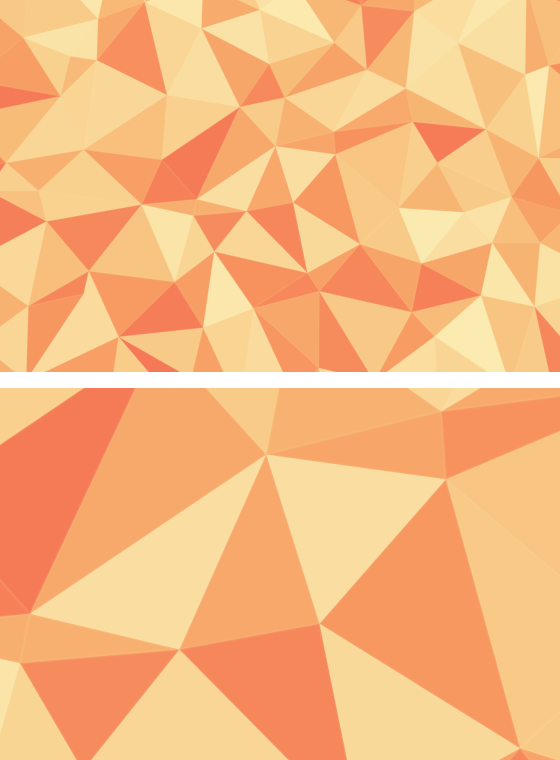
Top: the whole. Bottom: its middle third, enlarged.
Give the GLSL for this background, as a Shadertoy shader.

```glsl
// Low-poly background: irregular flat triangles in cream, peach and coral.

const float ROWS = 6.3;         // mesh points per canvas height
const float JITTER = 0.39;      // point offset, kept below half a cell
const float TILT = 0.42;        // mesh rotation in radians
const float SEAM_WIDTH = 0.008; // in mesh cells
const vec3 SEAM_COLOR = vec3(0.99, 0.90, 0.66);

vec2 hash2(vec2 p) {
    vec3 q = fract((p.xyx + 171.0) * vec3(0.1031, 0.1030, 0.0973));
    q += dot(q, q.yzx + 33.33);
    return fract((q.xx + q.yz) * q.zy);
}

float cross2(vec2 a, vec2 b) {
    return a.x * b.y - a.y * b.x;
}

vec2 meshPoint(vec2 id) {
    return id + JITTER * (2.0 * hash2(id) - 1.0);
}

// Distance to the left of the line from a to b.
float edgeDistance(vec2 p, vec2 a, vec2 b) {
    return cross2(b - a, p - a) / length(b - a);
}

// Positive inside a counter-clockwise triangle.
float triangleDistance(vec2 p, vec2 a, vec2 b, vec2 c) {
    return min(edgeDistance(p, a, b), min(edgeDistance(p, b, c), edgeDistance(p, c, a)));
}

// True if the Delaunay diagonal of quad abcd runs from a to c.
bool splitsAlongAC(vec2 a, vec2 b, vec2 c, vec2 d) {
    float sinA = cross2(b - a, d - a), cosA = dot(b - a, d - a);
    float sinC = cross2(d - c, b - c), cosC = dot(d - c, b - c);
    return sinA * cosC + cosA * sinC < 0.0;
}

// Ramp from coral to cream; stop positions set each tone's share.
vec3 palette(float t) {
    vec3 color = vec3(0.96, 0.465, 0.335);
    color = mix(color, vec3(0.97, 0.60, 0.38), clamp(t / 0.21, 0.0, 1.0));
    color = mix(color, vec3(0.97, 0.71, 0.45), clamp((t - 0.21) / 0.24, 0.0, 1.0));
    color = mix(color, vec3(0.975, 0.82, 0.56), clamp((t - 0.45) / 0.27, 0.0, 1.0));
    color = mix(color, vec3(0.98, 0.87, 0.63), clamp((t - 0.72) / 0.14, 0.0, 1.0));
    return mix(color, vec3(0.985, 0.92, 0.69), clamp((t - 0.86) / 0.14, 0.0, 1.0));
}

// Evenly spread tones, shuffled by a hash.
vec3 triangleColor(vec2 id, float half_) {
    float shuffle = hash2(id * 2.0 + 57.0 + 31.0 * half_).x;
    return palette(fract(dot(id, vec2(0.618, 0.755)) + 0.43 * half_ + 0.45 * shuffle));
}

void mainImage(out vec4 fragColor, in vec2 fragCoord) {
    vec2 uv = fragCoord / iResolution.y;
    float blur = 0.75 * ROWS / iResolution.y;
    float co = cos(TILT), si = sin(TILT);
    vec2 p = mat2(co, si, -si, co) * uv * ROWS + vec2(9.3, 4.6);
    vec2 cell = floor(p);

    // Blend the triangles of all nearby quads by coverage.
    vec3 sum = vec3(0.0);
    float weight = 0.0, depth = -1.0;
    for (int j = -1; j <= 1; j++) {
        for (int i = -1; i <= 1; i++) {
            vec2 id = cell + vec2(i, j);
            vec2 a = meshPoint(id), b = meshPoint(id + vec2(1, 0));
            vec2 c = meshPoint(id + vec2(1, 1)), d = meshPoint(id + vec2(0, 1));
            bool ac = splitsAlongAC(a, b, c, d);
            float first = triangleDistance(p, a, b, ac ? c : d);
            float second = triangleDistance(p, ac ? a : b, c, d);
            float coverFirst = smoothstep(-blur, blur, first);
            float coverSecond = smoothstep(-blur, blur, second);
            sum += coverFirst * triangleColor(id, 0.0) + coverSecond * triangleColor(id, 1.0);
            weight += coverFirst + coverSecond;
            depth = max(depth, max(first, second));
        }
    }
    vec3 color = sum / max(weight, 0.001);

    // Faint light seam along the edges.
    float seam = 1.0 - smoothstep(0.0, SEAM_WIDTH + blur, depth);
    fragColor = vec4(mix(color, SEAM_COLOR, 0.12 * seam), 1.0);
}
```
